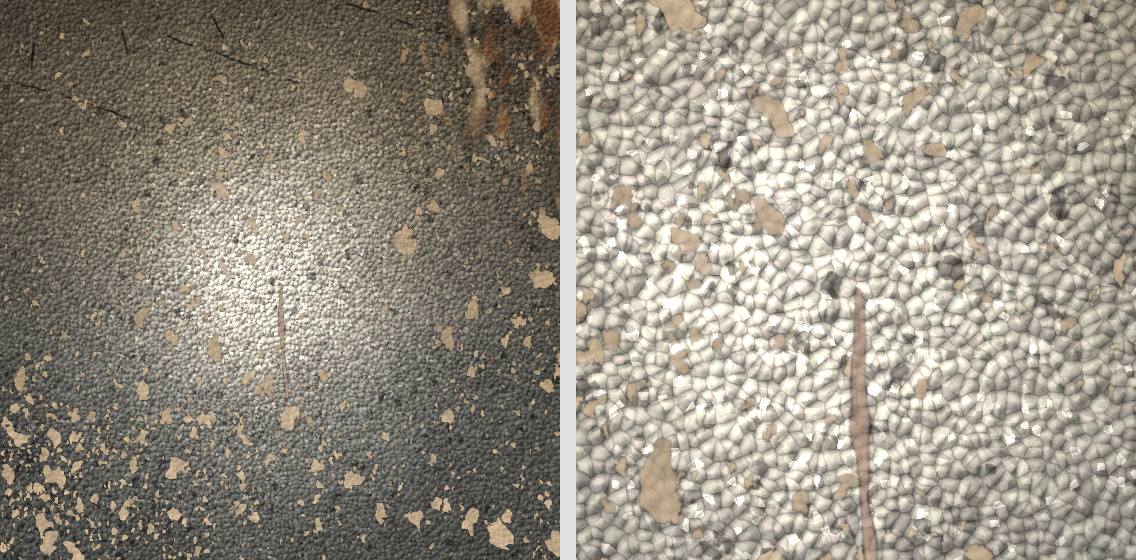
Left, the full canvas; right, a detail of the centre.
Give the GLSL for this texture, as a Shadertoy shader.

```glsl
// Worn, pebbled metal plate under a soft lamp glow, with chipped paint, rust and scratches.

vec2 hash2(vec2 p) {
    vec3 q = fract(p.xyx * vec3(0.1031, 0.1030, 0.0973));
    q += dot(q, q.yzx + 33.33);
    return fract((q.xx + q.yz) * q.zy);
}

// Layered, rotated sines, about -1 to 1
float waves(vec2 p) {
    float sum = 0.0, amp = 0.5;
    for (int i = 0; i < 5; i++) {
        p = mat2(0.8, 0.6, -0.6, 0.8) * p * 1.9 + 1.7;
        sum += amp * sin(p.x + 1.6 * sin(p.y));
        amp *= 0.55;
    }
    return sum;
}

// Cellular noise: nearest distance, gap to the second nearest, cell id
vec3 cells(vec2 p) {
    vec2 base = floor(p);
    vec3 best = vec3(9.0, 9.0, 0.0);
    for (int j = -1; j <= 1; j++)
    for (int i = -1; i <= 1; i++) {
        vec2 cell = base + vec2(i, j);
        vec2 h = hash2(cell);
        float d = length(cell + h - p);
        if (d < best.x) best = vec3(d, best.x, hash2(cell + 71.0).x);
        else best.y = min(best.y, d);
    }
    return vec3(best.x, best.y - best.x, best.z);
}

// Share of grid cells holding a chip: crowded at lower left and on the right
float chipDensity(vec2 p) {
    float low = smoothstep(0.5, 0.12, p.y) * smoothstep(1.25, 0.2, p.x);
    float left = smoothstep(0.3, 0.05, p.x) * smoothstep(0.75, 0.5, p.y);
    float right = smoothstep(0.55, 0.95, p.x) * smoothstep(0.2, 0.6, p.y);
    float middle = exp(-20.0 * dot(p - vec2(0.5, 0.57), p - vec2(0.5, 0.57)));
    float d = 0.07 + 0.36 * low + 0.15 * left + 0.36 * right + 0.17 * middle;
    return d * (0.95 + 0.9 * waves(p * 4.0));
}

// Signed distance to ragged chips scattered on a jittered grid
float chips(vec2 p, float scale, float share, float seed) {
    vec2 q = p * scale;
    q += 0.24 * vec2(waves(q * 1.8 + seed), waves(q * 1.8 + seed + 9.0));
    vec2 base = floor(q);
    float best = 1.0;
    for (int j = -1; j <= 1; j++)
    for (int i = -1; i <= 1; i++) {
        vec2 cell = base + vec2(i, j);
        vec2 spot = cell + 0.15 + 0.7 * hash2(cell + seed);
        vec2 h = hash2(cell + seed + 37.0);
        if (h.x > share * chipDensity(spot / scale)) continue;
        float radius = mix(0.13, 0.36, h.y * h.y);
        best = min(best, length((q - spot) * vec2(1.15, 0.87)) - radius);
    }
    return best / scale;
}

float segment(vec2 p, vec2 a, vec2 b) {
    vec2 ab = b - a;
    return length(p - a - ab * clamp(dot(p - a, ab) / dot(ab, ab), 0.0, 1.0));
}

void mainImage(out vec4 fragColor, in vec2 fragCoord) {
    vec2 p = fragCoord / iResolution.y;
    float soft = max(0.8 / iResolution.y, 0.0012);

    // Lamp glow: warm brown above, cool grey below
    vec2 toLamp = (p - vec2(0.475, 0.5)) * vec2(1.0, 0.95);
    float r2 = dot(toLamp, toLamp);
    float glow = 0.38 * exp(-r2 / 0.11) + 0.2 * exp(-r2 / 0.022);
    float light = 0.285 + glow - 0.03 * smoothstep(0.8, 1.0, p.y);
    vec3 tint = mix(vec3(1.0, 1.0, 0.95), vec3(1.11, 1.0, 0.83), smoothstep(0.15, 0.95, p.y));
    tint = mix(tint, vec3(1.04, 1.0, 0.93), smoothstep(0.1, 0.5, glow));
    vec3 color = tint * light;

    // Pebbled relief, lit from above
    vec2 g = p * 120.0 + 0.4 * waves(p * 30.0);
    vec3 pebble = cells(g);
    float relief = cells(g + vec2(-0.25, 0.35)).x - pebble.x;
    vec3 fine = cells(p * 215.0 + 40.0);
    float grain = 0.6 * relief + 0.28 * (fine.z - 0.5) + 0.16 * (pebble.z - 0.5);
    grain -= 0.16 * smoothstep(0.22, 0.0, pebble.y);
    color *= 1.03 + grain + 0.07 * waves(p * 9.0);
    color += 0.03 * light * (vec3(fine.z, pebble.z, fine.x) - 0.5);
    color += 0.3 * light * smoothstep(0.93, 1.0, fine.z);

    // Dark pits
    float pit = chips(p, 48.0, 0.8, 211.0);
    color *= 1.0 - 0.36 * smoothstep(soft, -soft, pit);

    // Long and short dark scratches near the top
    vec2 bent = p + 0.006 * vec2(waves(p * 9.0), waves(p * 9.0 + 5.0));
    float gaps = smoothstep(-0.5, 0.2, waves(p * 35.0));
    for (int i = 0; i < 3; i++) {
        float k = float(i);
        vec2 a = vec2(0.3 * k, 0.865 + 0.07 * k);
        float slash = segment(bent, a, a + vec2(0.23, -0.08));
        vec2 b = vec2(0.06 + 0.16 * k, 0.93 + 0.02 * k);
        slash = min(slash, segment(bent, b, b + vec2(0.012 * k, -0.05)));
        color *= 1.0 - 0.6 * gaps * smoothstep(0.0015 + soft, 0.0005, slash);
    }

    // Paint chips in three sizes, with a dark rim
    float chip = min(chips(p, 17.0, 0.75, 3.0), chips(p, 34.0, 1.0, 57.0));
    chip = min(chip, chips(p, 70.0, 1.0, 119.0));
    float corner = length((p - vec2(1.0, 1.0)) * vec2(1.5, 1.0));
    float rust = 0.02 * (corner - 0.17 - 0.23 * waves(p * vec2(15.0, 7.0)));
    chip = min(chip, rust);
    vec3 paint = vec3(0.67, 0.58, 0.455) + vec3(0.2, 0.21, 0.25) * glow;
    paint += 0.08 * smoothstep(0.45, 0.1, p.y) - 0.05 * smoothstep(0.7, 1.0, p.y);
    paint *= 1.0 + 0.1 * waves(p * 28.0) + 0.25 * grain;
    float rusty = smoothstep(0.62, 0.1, corner) * smoothstep(-0.35, 0.35, waves(p * vec2(26.0, 17.0)));
    paint = mix(paint, vec3(0.34, 0.21, 0.13) * (1.0 + grain), 0.85 * rusty);
    color *= 1.0 - 0.3 * smoothstep(0.003, 0.0, chip);
    color = mix(color, paint, smoothstep(soft, -soft, chip));

    // Pinkish gouge below the lamp centre
    float gouge = segment(bent, vec2(0.497, 0.495), vec2(0.51, 0.29)) - 0.0035 - 0.0025 * waves(p * 22.0);
    color *= 1.0 - 0.35 * smoothstep(0.0025, 0.0, gouge);
    color = mix(color, vec3(0.69, 0.59, 0.52) * (1.0 + 0.4 * grain), smoothstep(soft, -soft, gouge));

    fragColor = vec4(clamp(color, 0.0, 1.0), 1.0);
}
```
